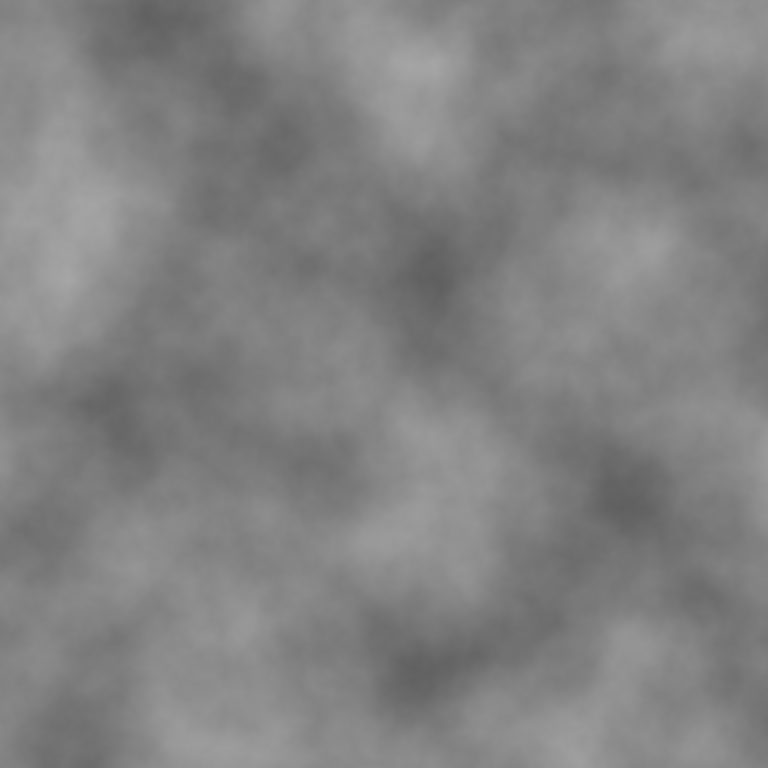
Give the GLSL for this texture, as a Shadertoy shader.

```glsl
// Unit gradient with a hashed direction for each lattice point
vec2 latticeGradient(vec2 cell) {
    uvec2 q = uvec2(ivec2(cell)) * uvec2(1597u, 3812u + 1u);
    uint h = (q.x ^ q.y) * 747796u + 28913u;
    h = (h ^ (h >> 15u)) * 277803u;
    h = (h ^ (h >> 13u)) * 668265u;
    h ^= h >> 16u;
    float angle = 6.28319 * float(h & 65535u) / 65536.0;
    return vec2(cos(angle), sin(angle));
}

// Gradient noise with quintic blending, centred on zero
float gradientNoise(vec2 p) {
    vec2 cell = floor(p);
    vec2 f = p - cell;
    vec2 blend = f * f * f * (f * (f * 6.0 - 15.0) + 10.0);
    vec2 right = vec2(1.0, 0.0);
    vec2 up = vec2(0.0, 1.0);

    float a = dot(latticeGradient(cell), f);
    float b = dot(latticeGradient(cell + right), f - right);
    float c = dot(latticeGradient(cell + up), f - up);
    float d = dot(latticeGradient(cell + 1.0), f - 1.0);
    return mix(mix(a, b, blend.x), mix(c, d, blend.x), blend.y);
}

// Octaves of noise, each finer, fainter and turned against the last
float cloudNoise(vec2 p) {
    mat2 turnAndDouble = 2.0 * mat2(0.8, 0.6, -0.6, 0.8);
    float sum = 0.0;
    float amplitude = 1.0;
    for (int octave = 0; octave < 6; octave++) {
        sum += amplitude * gradientNoise(p);
        p = turnAndDouble * p + vec2(17.3, 9.7);
        amplitude *= 0.5;
    }
    return sum;
}

void mainImage(out vec4 fragColor, in vec2 fragCoord) {
    vec2 uv = fragCoord / iResolution.y;

    // Soft grey clouds around a middle tone
    float grey = 0.508 + 0.185 * cloudNoise(uv * 4.0 + vec2(40.3, 30.6));
    fragColor = vec4(vec3(grey), 1.0);
}
```
